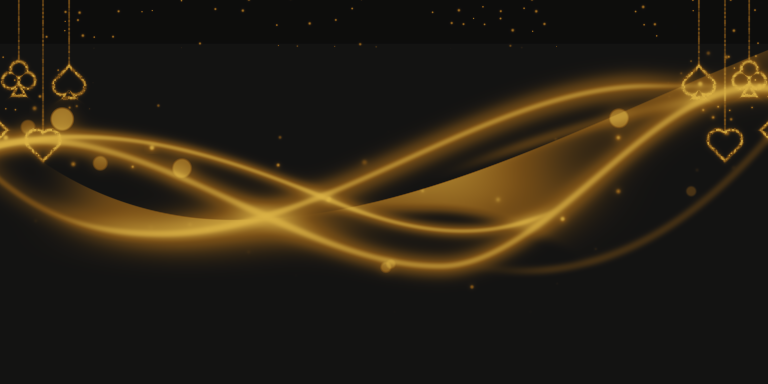
Reproduce this background procedurally as a Shadertoy shader.

```glsl
// Golden silk waves over charcoal, with hanging card suits, dust and bokeh.
// Cubic arcs give the distance to each strand; all light is summed and then
// mapped to a charcoal-amber-gold ramp. Height spans 0..1, width 0..2.

const vec3 CHARCOAL = vec3(0.073, 0.073, 0.072);
const vec3 AMBER = vec3(0.49, 0.32, 0.09);
const vec3 GOLD = vec3(0.86, 0.70, 0.27);

float hash(vec2 p) {
    p = fract(p * vec2(0.1031, 0.1137));
    p += dot(p, p.yx + 33.33);
    return fract((p.x + p.y) * p.x * 91.7);
}

// Cubic Bezier height over x0..x1: returns (height, slope).
vec2 arc(float x, float x0, float x1, vec4 h) {
    float t = (x - x0) / (x1 - x0), s = 1.0 - t;
    float height = dot(h, vec4(s*s*s, 3.0*s*s*t, 3.0*s*t*t, t*t*t));
    float slope = 3.0 * dot(h.yzw - h.xyz, vec3(s*s, 2.0*s*t, t*t));
    return vec2(height, slope / (x1 - x0));
}

// Signed distance above an arc.
float above(vec2 p, vec2 curve) {
    return (p.y - curve.x) / length(vec2(1.0, curve.y));
}

float bell(float d, float width) { return exp(-d * d / (width * width)); }

float blob(vec2 p, vec2 center, vec2 radii) { return bell(length((p - center) / radii), 1.0); }

float strand(float d, float core, float halo) {
    return 0.75 * bell(d, core) + 0.5 * bell(d, halo) + 0.12 * bell(d, halo * 2.0);
}

float disc(vec2 p, vec2 center, float radius) {
    float d = length(p - center);
    return smoothstep(radius + 0.004, radius - 0.004, d) + 0.25 * bell(d, radius * 1.6);
}

// One random spark per grid cell, kept with the given chance.
float sparks(vec2 p, float cell, float chance, float radius) {
    vec2 id = floor(p / cell);
    vec2 spot = 0.2 + 0.6 * vec2(hash(id + 7.1), hash(id + 43.7));
    float size = radius * (0.6 + 0.7 * hash(id + 91.3));
    float d = length((fract(p / cell) - spot) * cell);
    return step(hash(id + 17.9), chance) * (bell(d, size) + 0.15 * bell(d, size * 2.5));
}

// Suit distances, in local units with the tip or top at the origin.
float heart(vec2 q) {
    q.x = abs(q.x);
    if (q.x + q.y > 1.0) return length(q - vec2(0.25, 0.75)) - 0.3536;
    vec2 a = q - vec2(0.0, 1.0), b = q - 0.5 * max(q.x + q.y, 0.0);
    return sqrt(min(dot(a, a), dot(b, b))) * sign(q.x - q.y);
}

float stem(vec2 q) {
    return max(abs(q.x) - 0.04 - 0.5 * max(q.y - 0.85, 0.0), abs(q.y - 1.02) - 0.2);
}

float spade(vec2 q) { return min(heart(q), stem(q)); }

float club(vec2 q) {
    float leaves = min(length(q - vec2(0.0, 0.29)), length(vec2(abs(q.x) - 0.29, q.y - 0.68)));
    return min(leaves - 0.29, stem(q));
}

float cord(vec2 p, float x, float bottom) {
    float beads = 0.45 + 0.55 * hash(vec2(floor(p.y * 190.0), x * 900.0));
    return bell(p.x - x, 0.0026) * beads * step(bottom, p.y);
}

float pendants(vec2 p) {
    float d = 0.073 * club(vec2(p.x - 0.049, 0.840 - p.y) / 0.073);
    d = min(abs(d), abs(0.068 * spade(vec2(p.x - 0.180, 0.828 - p.y) / 0.068)));
    d = min(d, abs(0.073 * heart(vec2(p.x - 0.112, p.y - 0.581) / 0.073)));
    d = min(d, abs(abs(p.x + 0.013) + abs(p.y - 0.661) - 0.031) * 0.707);
    float glitter = 0.35 + 1.1 * hash(floor(p * 170.0));
    float cords = cord(p, 0.049, 0.84) + cord(p, 0.180, 0.828) + cord(p, 0.112, 0.655);
    return bell(d, 0.0037) * glitter + 0.12 * bell(d, 0.012) + 0.6 * cords;
}

void mainImage(out vec4 fragColor, in vec2 fragCoord) {
    float pixel = 1.0 / iResolution.y;
    vec2 p = fragCoord / iResolution.xy * vec2(2.0, 1.0);
    float x = p.x;

    // Wave paths
    vec2 thin = x < 0.859 ? arc(x, 0.0, 0.859, vec4(0.620, 0.688, 0.599, 0.479))
                          : arc(x, 0.859, 1.458, vec4(0.479, 0.396, 0.359, 0.458));
    vec2 deep = x < 1.146 ? arc(x, 0.0, 1.146, vec4(0.625, 0.695, 0.307, 0.307))
                          : arc(x, 1.146, 2.0, vec4(0.307, 0.307, 0.812, 0.771));
    vec2 rising = x < 0.417 ? arc(x, 0.0, 0.417, vec4(0.531, 0.417, 0.391, 0.391))
                            : arc(min(x, 1.693), 0.417, 1.693, vec4(0.391, 0.391, 0.776, 0.776));
    vec2 fold = x < 0.612 ? arc(x, 0.104, 0.612, vec4(0.583, 0.469, 0.427, 0.427))
                          : arc(x, 0.612, 2.0, vec4(0.427, 0.427, 0.682, 0.870));
    vec2 faint = arc(x, 1.224, 2.0, vec4(0.307, 0.259, 0.341, 0.641));
    vec2 ribbon = arc(x, 1.094, 2.0, vec4(0.523, 0.641, 0.737, 0.766));

    // Silk sheets below the fold
    float depth = -above(p, fold), risingGap = above(p, rising);
    float under = smoothstep(-pixel, pixel, depth);
    float leftSheet = smoothstep(0.06, 0.36, x) * smoothstep(0.80, 0.65, x) * smoothstep(-0.03, 0.01, risingGap);
    float hem = 0.447 - 0.85 * pow(max(x - 1.12, 0.0), 2.0);
    float rightSheet = 0.85 * blob(p, vec2(1.2, 0.5), vec2(0.27, 0.13))
        + 0.38 * exp(-max(depth, 0.0) / 0.06) * smoothstep(0.7, 1.0, x);
    float light = under * (0.65 * leftSheet + rightSheet * smoothstep(hem - 0.02, hem + 0.03, p.y));
    light += 0.45 * blob(p, vec2(0.70, 0.42), vec2(0.22, 0.05));
    light += 0.22 * blob(p, vec2(0.52, 0.37), vec2(0.32, 0.07));

    // Glowing strands
    light += strand(above(p, thin), 0.006, 0.018) * smoothstep(1.46, 1.36, x);
    light += strand(above(p, deep), 0.009, 0.030);
    light += strand(risingGap, 0.008, 0.036) * mix(0.45, 1.0, smoothstep(0.0, 0.6, x)) * smoothstep(2.0, 1.6, x);
    light += 0.32 * bell(above(p, faint), 0.014) * smoothstep(1.2, 1.45, x);
    light += 0.40 * bell(above(p, ribbon), 0.017) * smoothstep(1.09, 1.4, x);

    // Bokeh discs
    light += 1.0 * disc(p, vec2(0.162, 0.690), 0.029) + 0.5 * disc(p, vec2(0.073, 0.669), 0.018);
    light += 0.6 * disc(p, vec2(0.261, 0.575), 0.018) + 0.7 * disc(p, vec2(0.474, 0.562), 0.024);
    light += 0.7 * disc(p, vec2(1.612, 0.692), 0.024) + 0.3 * disc(p, vec2(1.800, 0.502), 0.013);
    light += 0.5 * disc(p, vec2(1.005, 0.304), 0.013) + 0.4 * disc(p, vec2(1.018, 0.312), 0.011);

    // Mirrored pendants, dust along the top and corners, sparks on the waves
    vec2 mirrored = vec2(min(x, 2.0 - x), p.y);
    float topStrip = smoothstep(0.884, 0.888, p.y);
    float corner = smoothstep(0.28, 0.12, mirrored.x) * smoothstep(0.62, 0.72, p.y);
    float nearWave = bell(p.y - mix(thin.x, deep.x, smoothstep(0.9, 1.4, x)), 0.12);
    light += 1.3 * pendants(mirrored);
    light += sparks(p, 0.032, 0.22, 0.0026) * max(smoothstep(0.87, 0.89, p.y), corner);
    light += 1.2 * sparks(p + 3.0, 0.075, 0.20, 0.005) * nearWave;

    // Light to colour
    float level = 1.0 - exp(-light);
    vec3 base = CHARCOAL * mix(1.0, 0.68, topStrip);
    vec3 color = mix(base, AMBER, smoothstep(0.0, 0.62, level));
    color = mix(color, GOLD, smoothstep(0.48, 1.0, level));
    fragColor = vec4(color, 1.0);
}
```
